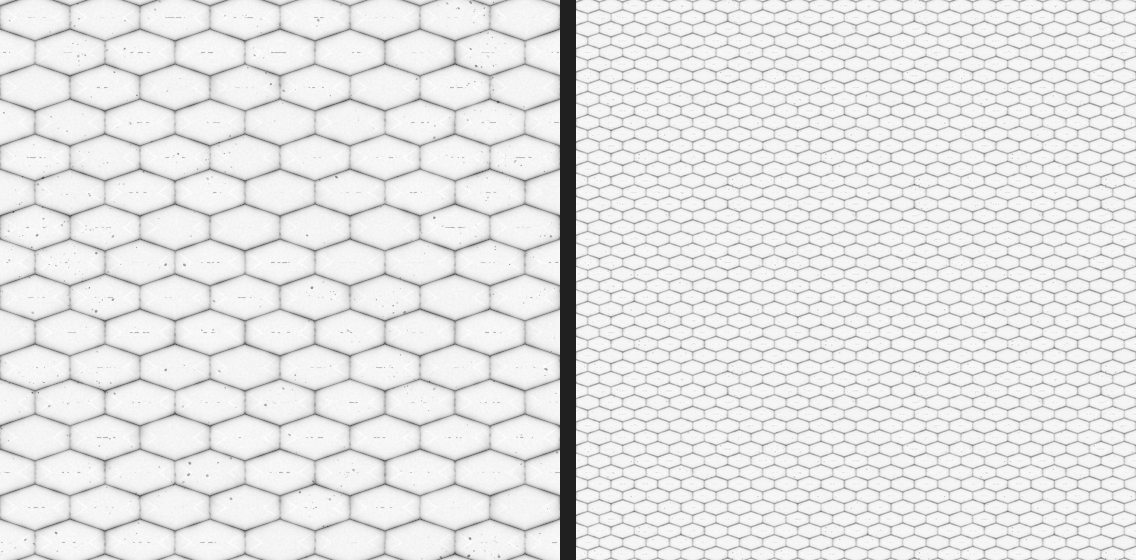
Left: one tile. Right: repeated 3 by 3.
Reproduce this pattern procedurally as a WebGL 2 fragment shader.

```glsl
#version 300 es
precision highp float;
// Pale wall of wide hexagonal tiles, 8 across and 16 rows, with sooty joints and scattered pits.

uniform vec2 u_resolution;
out vec4 fragColor;

vec2 hash2(vec2 p) {
  uvec2 q = uvec2(ivec2(p) + 64) * uvec2(1597u, 3812u);
  uint n = (q.x ^ q.y ^ (q.x << 9)) * 74779u;
  n = (n ^ (n >> 15)) * 739981u;
  n ^= n >> 13;
  uint m = n * 66041u;
  m ^= m >> 16;
  return vec2(n & 65535u, m & 65535u) / 65535.0;
}

// Gradient noise that wraps after a whole number of lattice cells.
float gradientDot(vec2 lattice, vec2 offset, float period) {
  float angle = 6.2832 * hash2(mod(lattice, period) + period).x;
  return dot(vec2(cos(angle), sin(angle)), offset);
}

float noise(vec2 uv, float period) {
  vec2 p = uv * period, i = floor(p), f = p - i;
  vec2 s = f * f * f * (f * (f * 6.0 - 15.0) + 10.0);
  vec2 e = vec2(1.0, 0.0);
  float low = mix(gradientDot(i, f, period), gradientDot(i + e, f - e, period), s.x);
  float high = mix(gradientDot(i + e.yx, f - e.yx, period),
                   gradientDot(i + 1.0, f - 1.0, period), s.x);
  return mix(low, high, s.y);
}

// Small irregular pits, one possible pit per grid cell.
float pits(vec2 uv, float grid, float chance) {
  vec2 p = uv * grid, cell = mod(floor(p), grid);
  vec2 pick = hash2(cell + 300.0), place = hash2(cell + 700.0);
  vec2 d = fract(p) - mix(vec2(0.3), vec2(0.7), place);
  d.x += d.y * (place.x - 0.5);
  float radius = mix(0.08, 0.24, pick.y * pick.y);
  float soft = max(0.05, 0.7 * grid / u_resolution.y);
  float dot_ = 1.0 - smoothstep(radius - soft, radius + soft, length(d));
  return dot_ * step(pick.x, chance) * mix(0.4, 1.0, place.y);
}

void main() {
  vec2 uv = gl_FragCoord.xy / u_resolution;
  vec2 p = uv * 8.0;
  float pixel = 8.0 / u_resolution.y;

  // Find the tile: start from the row band, then step over a slanted edge if needed.
  float row = floor(p.y * 2.0);
  float shift = 0.5 * mod(row, 2.0);
  vec2 d = vec2(fract(p.x - shift + 0.5) - 0.5, p.y - row * 0.5 - 0.25);
  if (abs(d.y) > (1.0 - abs(d.x)) / 3.0) {
    float side = sign(d.y);
    row += side;
    d.y -= 0.5 * side;
    shift = 0.5 - shift;
    d.x = fract(p.x - shift + 0.5) - 0.5;
  }
  vec2 tile = mod(vec2(floor(p.x - shift + 0.5), row), vec2(8.0, 16.0));
  vec2 tileRandom = hash2(tile + 40.0);

  // Distances to the slanted and the upright edges.
  float slant = max(0.0, ((1.0 - abs(d.x)) / 3.0 - abs(d.y)) * 0.9487);
  float upright = 0.5 - abs(d.x);

  // Pale face with fine grain, mottling and slight tile variation.
  float mottle = noise(uv, 24.0) + 0.6 * noise(uv, 56.0);
  float grain = noise(uv + 0.003, 256.0) + 0.6 * noise(uv, 160.0);
  float tone = 0.965 + 0.022 * grain + 0.008 * mottle + 0.008 * (tileRandom.x - 0.5);

  // Soft soot and a thin dark line along the slanted edges.
  float soot = 1.0 + 0.55 * mottle + 0.15 * grain;
  float lowerSide = d.y < 0.0 ? 1.08 : 0.94;
  float lineWidth = max(0.01, 0.6 * pixel);
  tone -= 0.22 * soot * lowerSide * exp(-slant / 0.034);
  tone -= 0.30 * (1.0 + 0.25 * mottle) * exp(-slant / lineWidth);

  // Fainter upright joints with a broken line and smudges beside them.
  float broken = smoothstep(-0.1, 0.35, noise(uv, 128.0));
  tone -= 0.11 * soot * exp(-upright / 0.04);
  tone -= (0.08 + 0.22 * broken) * exp(-upright / lineWidth);
  tone -= 0.09 * max(0.0, mottle + 0.1) * exp(-upright / 0.14);

  // Pale creases running in from the corners.
  float crease = 1.0 - smoothstep(0.0, 0.012 + pixel, abs(slant - upright));
  tone += 0.025 * crease * smoothstep(0.03, 0.1, upright);

  // Dashed scratch across the middle of the tile.
  float dash = smoothstep(0.0, 0.2, noise(uv + 0.37, 144.0));
  float scratch = 1.0 - smoothstep(0.003, 0.003 + pixel, abs(d.y));
  scratch *= 1.0 - smoothstep(0.12, 0.16, abs(d.x + 0.04 * (tileRandom.y - 0.5)));
  tone -= 0.25 * scratch * dash * smoothstep(0.1, 0.8, tileRandom.x);

  // Pits gather in patches, most densely around one worn area.
  vec2 worn = abs(fract(uv - vec2(0.1, 0.62) + 0.5) - 0.5);
  float patches = smoothstep(0.05, 0.5, noise(uv + 0.21, 7.0)) + exp(-90.0 * dot(worn, worn));
  tone -= 0.40 * pits(uv, 96.0, 0.008 + 0.09 * patches);
  tone -= 0.30 * pits(uv, 160.0, 0.006 + 0.06 * patches);

  fragColor = vec4(vec3(clamp(tone, 0.3, 1.0)), 1.0);
}
```
